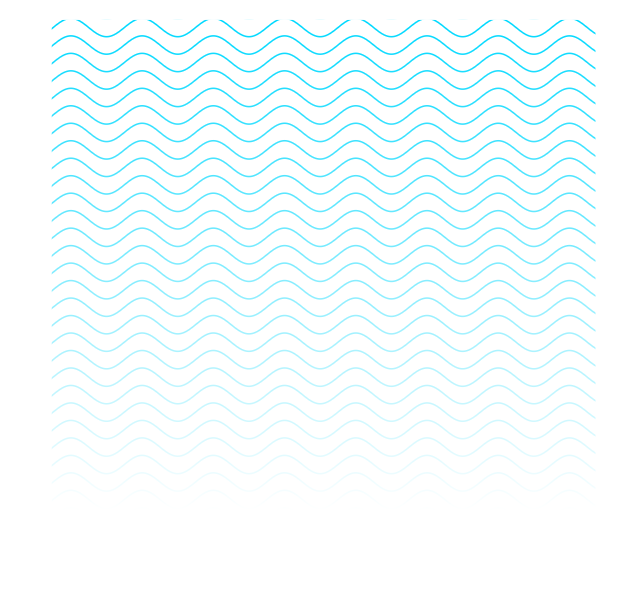
Give the GLSL for this pattern, as a WebGL 2 fragment shader.

```glsl
#version 300 es
precision highp float;
// Stacked thin cyan sine waves in a clipped frame, fading to white downwards.

uniform vec2 u_resolution;
out vec4 fragColor;

const float TAU = 6.2831853;
const vec3 PAPER = vec3(1.0);
const vec3 CYAN = vec3(0.0, 0.85, 1.0);

// All lengths are fractions of the canvas height.
const vec2 FRAME_MIN = vec2(0.0865, 0.146);
const vec2 FRAME_MAX = vec2(0.9958, 0.9667);
const float WAVELENGTH = 0.1191;
const float AMPLITUDE = 0.0153;
const float SPACING = 0.02923;
const float LINE_WIDTH = 0.0026;
const vec2 CREST = vec2(0.1186, 0.9400); // one crest anchors the whole grid

// Approximate distance to the nearest of the vertically repeated waves.
float waveDistance(vec2 p, vec2 crest, float wavelength, float amplitude, float spacing) {
  float k = TAU / wavelength;
  float phase = (p.x - crest.x) * k;
  float offset = p.y - crest.y + amplitude * (1.0 - cos(phase));
  float nearest = abs(fract(offset / spacing + 0.5) - 0.5) * spacing;
  float slope = amplitude * k * sin(phase);
  return nearest / sqrt(1.0 + slope * slope);
}

// Antialiased coverage of a line of the given width.
float stroke(float dist, float width, float pixel) {
  return clamp((0.5 * width - dist) / pixel + 0.5, 0.0, 1.0);
}

// Antialiased coverage of an axis-aligned box.
float boxMask(vec2 p, vec2 low, vec2 high, float pixel) {
  vec2 inside = min(p - low, high - p);
  return clamp(min(inside.x, inside.y) / pixel + 0.5, 0.0, 1.0);
}

void main() {
  float pixel = 1.0 / u_resolution.y;
  vec2 p = gl_FragCoord.xy * pixel;

  float dist = waveDistance(p, CREST, WAVELENGTH, AMPLITUDE, SPACING);
  float ink = stroke(dist, LINE_WIDTH, pixel);
  ink *= boxMask(p, FRAME_MIN, FRAME_MAX, pixel);

  // Opacity rises linearly from the bottom of the frame to its top.
  float fade = clamp((p.y - FRAME_MIN.y) / (FRAME_MAX.y - FRAME_MIN.y), 0.0, 1.0);
  fragColor = vec4(mix(PAPER, CYAN, ink * fade), 1.0);
}
```
